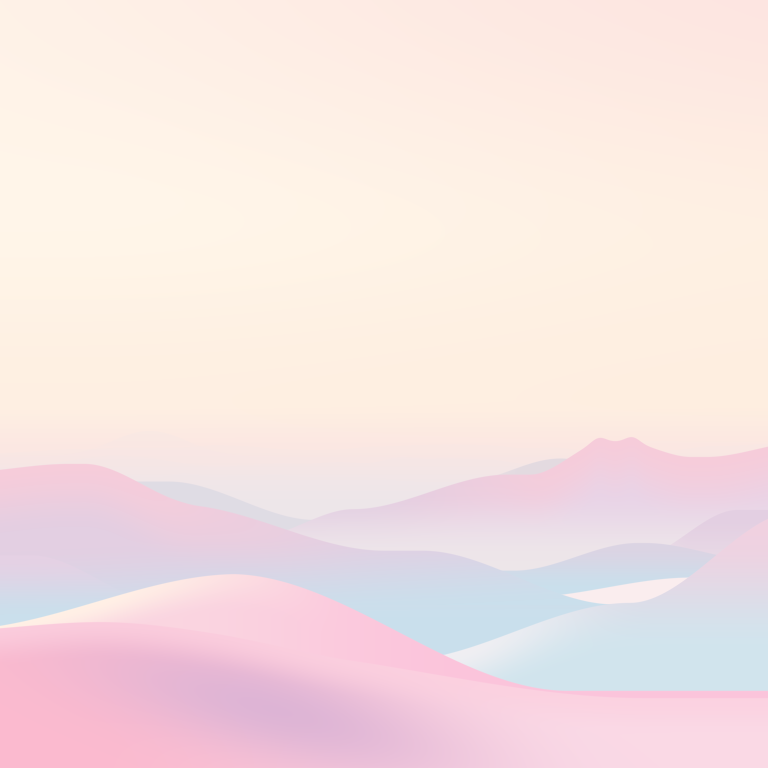
Write a WebGL 2 fragment shader that draws this background.

```glsl
#version 300 es
precision highp float;
// Draws soft pastel hills in layers under a warm cream sky.

uniform vec2 u_resolution;
out vec4 outColor;

const vec3 CREAM = vec3(1.0, 0.965, 0.915);
const vec3 PEACH = vec3(0.995, 0.93, 0.875);
const vec3 BLUSH = vec3(0.99, 0.89, 0.88);
const vec3 MIST = vec3(0.93, 0.90, 0.915);
const vec3 PINK = vec3(0.965, 0.80, 0.855);
const vec3 ROSE = vec3(0.985, 0.73, 0.81);
const vec3 LILAC = vec3(0.89, 0.81, 0.885);
const vec3 MAUVE = vec3(0.855, 0.70, 0.835);
const vec3 BLUE = vec3(0.79, 0.875, 0.925);

float hash(float n) {
    return fract(sin(n * 127.1) * 43758.5453);
}

float noise(float x) {
    float cell = floor(x);
    return mix(hash(cell), hash(cell + 1.0), smoothstep(0.0, 1.0, fract(x)));
}

// Smooth rise (or fall) of the given height between two positions
float ramp(float x, float start, float end, float height) {
    return height * smoothstep(start, end, x);
}

float bump(float x, float center, float width, float height) {
    float d = (x - center) / width;
    return height * exp(-d * d);
}

// Lays a tint over everything below a ridge line
vec3 cover(vec3 under, vec3 tint, float y, float ridge, float alpha) {
    float edge = 0.8 / u_resolution.y;
    return mix(under, tint, alpha * smoothstep(-edge, edge, ridge - y));
}

vec3 sky(vec2 p) {
    vec3 c = mix(CREAM, PEACH, smoothstep(0.75, 0.48, p.y) * 0.75);
    c = mix(c, PEACH, smoothstep(0.1, 1.1, p.x) * 0.65);
    c = mix(c, BLUSH, smoothstep(0.65, 1.05, p.y) * (0.25 + 0.65 * p.x));
    c = mix(c, vec3(0.985, 0.905, 0.885), smoothstep(0.48, 0.41, p.y));
    return mix(c, MIST, smoothstep(0.42, 0.34, p.y));
}

// Pale ranges dissolving into the haze
vec3 farRanges(vec3 c, vec2 p) {
    for (int i = 0; i < 3; i++) {
        float k = float(i);
        float h = 0.41 - 0.022 * k + 0.018 * noise(p.x * 7.0 + k * 19.0);
        h += 0.005 * noise(p.x * 25.0 + k * 7.0);
        c = cover(c, MIST, p.y, h, 0.16);
    }
    float peak = 0.405 + bump(p.x, 0.195, 0.07, 0.034);
    c = cover(c, MIST, p.y, peak, 0.2 * smoothstep(0.39, 0.44, p.y));
    float blueRidge = 0.373 + ramp(p.x, 0.22, 0.41, -0.05);
    c = cover(c, vec3(0.865, 0.855, 0.89), p.y, blueRidge, 0.85);
    float greyRidge = 0.365 + bump(p.x, 0.73, 0.09, 0.038);
    return cover(c, vec3(0.89, 0.855, 0.88), p.y, greyRidge, smoothstep(0.6, 0.68, p.x));
}

vec3 rightMountains(vec3 c, vec2 p) {
    float x = p.x;
    float h = 0.30 + ramp(x, 0.33, 0.46, 0.037) + ramp(x, 0.46, 0.66, 0.045);
    h += ramp(x, 0.69, 0.79, 0.043) + ramp(x, 0.81, 0.90, -0.020) + ramp(x, 0.92, 1.05, 0.02);
    h += bump(x, 0.779, 0.013, 0.006) + bump(x, 0.824, 0.013, 0.007);
    vec3 crest = mix(LILAC, PINK, smoothstep(0.45, 0.78, x));
    vec3 tint = mix(crest, LILAC + 0.02, smoothstep(0.0, 0.09, h - p.y));
    tint = mix(tint, MIST, smoothstep(0.36, 0.27, p.y));
    c = cover(c, tint, p.y, h, 1.0);
    // Cool hills at the foot, then a sunlit strip
    h = 0.275 + ramp(x, 0.83, 0.96, 0.061);
    c = cover(c, mix(LILAC, MIST, smoothstep(0.33, 0.26, p.y) * 0.5), p.y, h, smoothstep(0.83, 0.9, x));
    h = 0.257 + ramp(x, 0.67, 0.83, 0.036) + ramp(x, 0.84, 1.0, -0.025);
    c = cover(c, mix(vec3(0.86, 0.83, 0.89), BLUE, smoothstep(0.29, 0.23, p.y)), p.y, h, 1.0);
    h = 0.222 + ramp(x, 0.68, 0.90, 0.026);
    return cover(c, vec3(0.98, 0.93, 0.935), p.y, h, 1.0);
}

vec3 leftHills(vec3 c, vec2 p) {
    float x = p.x;
    float h = 0.384 + ramp(x, -0.06, 0.09, 0.012) + ramp(x, 0.11, 0.26, -0.053);
    h += ramp(x, 0.23, 0.50, -0.060) + ramp(x, 0.55, 0.80, -0.070);
    vec3 tint = mix(mix(PINK, LILAC, smoothstep(0.1, 0.52, x)), LILAC, smoothstep(0.0, 0.09, h - p.y));
    tint = mix(tint, BLUE, smoothstep(0.31, 0.19, p.y + 0.05 * (0.4 - x)));
    c = cover(c, tint, p.y, h, 1.0);
    h = 0.277 + ramp(x, 0.04, 0.22, -0.065);
    return cover(c, mix(LILAC + 0.01, BLUE, smoothstep(0.275, 0.195, p.y)), p.y, h, 0.8);
}

vec3 rightHill(vec3 c, vec2 p) {
    float h = 0.14 + ramp(p.x, 0.52, 0.82, 0.075) + ramp(p.x, 0.82, 1.04, 0.12);
    vec3 tint = mix(vec3(0.82, 0.895, 0.93), vec3(0.94, 0.82, 0.88), smoothstep(0.15, 0.31, p.y));
    float shine = smoothstep(0.85, 0.6, p.x) * smoothstep(0.07, 0.0, h - p.y);
    tint = mix(tint, vec3(0.94, 0.935, 0.95), shine);
    return cover(c, tint, p.y, h, 1.0);
}

vec3 frontHills(vec3 c, vec2 p) {
    float x = p.x;
    float h = 0.18 + ramp(x, -0.06, 0.31, 0.0725) + ramp(x, 0.30, 0.74, -0.152);
    vec3 tint = mix(vec3(0.98, 0.835, 0.88), vec3(0.985, 0.77, 0.86), smoothstep(0.2, 0.6, x));
    float glow = smoothstep(0.05, 0.0, h - p.y) * smoothstep(0.46, 0.12, x);
    c = cover(c, mix(tint, vec3(1.0, 0.94, 0.90), glow), p.y, h, 1.0);
    // Nearest slope with a mauve shadow sweeping down to the right
    h = 0.178 + ramp(x, -0.08, 0.13, 0.012) + ramp(x, 0.13, 0.46, -0.035) + ramp(x, 0.28, 0.84, -0.064);
    tint = mix(ROSE, vec3(0.98, 0.85, 0.90), smoothstep(0.1, 0.8, x));
    float shade = bump(p.y + 0.25 * (x - 0.2), 0.115, 0.065, 1.0) * bump(x, 0.36, 0.24, 0.9);
    tint = mix(tint, MAUVE, shade);
    tint = mix(tint, vec3(0.985, 0.815, 0.875), smoothstep(0.05, 0.0, h - p.y) * 0.8);
    return cover(c, tint, p.y, h, 1.0);
}

void main() {
    vec2 p = gl_FragCoord.xy / u_resolution;
    vec3 color = farRanges(sky(p), p);
    color = rightMountains(color, p);
    color = leftHills(color, p);
    color = rightHill(color, p);
    outColor = vec4(frontHills(color, p), 1.0);
}
```
